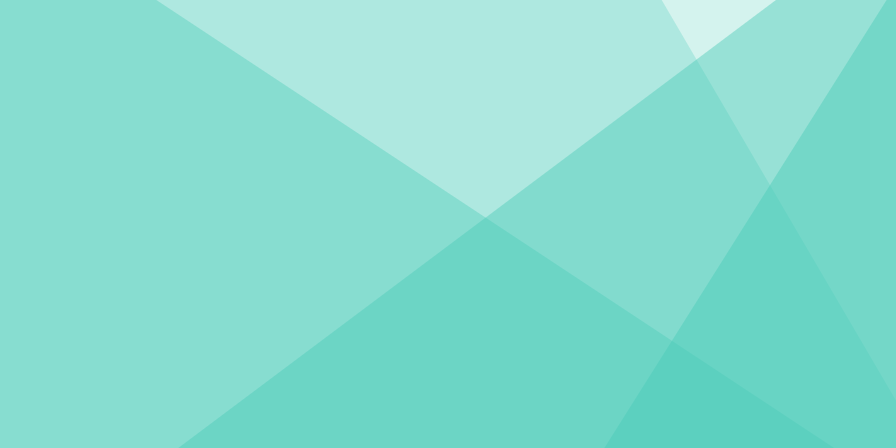
Reproduce this background procedurally as a WebGL 2 fragment shader.

```glsl
#version 300 es
precision highp float;

uniform vec2 u_resolution;
out vec4 fragColor;

// Smooth coverage of the area right of a line, given by its x at the top and bottom edges
float rightOf(vec2 p, float topX, float bottomX) {
    float slant = topX - bottomX;
    float dist = (p.x - bottomX - slant * p.y) / length(vec2(1.0, slant));
    return clamp(dist * u_resolution.y + 0.5, 0.0, 1.0);
}

void main() {
    // Canvas is two units wide and one unit high
    vec2 p = gl_FragCoord.xy / u_resolution * vec2(2.0, 1.0);

    // Pale base, lighter beyond the steep right-hand line
    vec3 teal = vec3(0.287, 0.795, 0.72);
    vec3 color = mix(vec3(0.683, 0.91, 0.878), vec3(0.833, 0.952, 0.932),
                     rightOf(p, 1.477, 2.062));

    // Translucent teal sheets: lower left, lower right, far right
    color = mix(color, teal, 0.39 * (1.0 - rightOf(p, 0.349, 1.862)));
    color = mix(color, teal, 0.44 * rightOf(p, 1.732, 0.398));
    color = mix(color, teal, 0.45 * rightOf(p, 1.979, 1.349));

    fragColor = vec4(color, 1.0);
}
```
